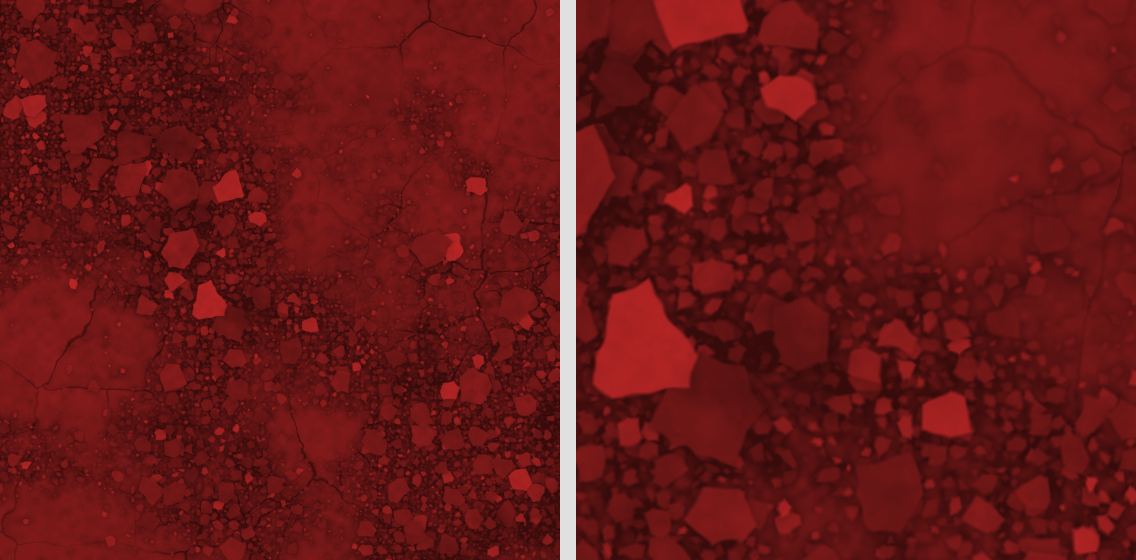
Left: the whole. Right: its middle third, enlarged.
Give the GLSL for this texture, as a WebGL 1 fragment shader.

```glsl
precision highp float;
// Dry red ground: cracked clay slabs crossed by a diagonal band of rubble and grit.

uniform vec2 u_resolution;

const vec3 CLAY_HUE = vec3(1.0, 0.2, 0.2);
const float SLAB_TONE = 0.482;
const float SOIL_TONE = 0.415;
const float GRAIN_TONE = 0.425;
const float GRAIN_GLOW = 0.27;      // extra tone of the rare pale grains
const float CRACK_DEPTH = 0.17;
const float CRACK_WIDTH = 0.0032;
const float EDGE_SOFTNESS = 0.0016;
const float SHADOW_REACH = 0.0035;
const float FINEST_GRAINS = 120.0;  // cells across the canvas
const float GRAIN_GROWTH = 1.8;     // size ratio between grain layers
const int GRAIN_LAYERS = 5;
const int GRAIN_SIDES = 6;
const float TAU = 6.28318;

float hash(vec2 p) {
  vec3 q = fract(p.xyx * 0.1031);
  q += dot(q, q.yzx + 33.33);
  return fract((q.x + q.y) * q.z);
}

vec2 hash2(vec2 p) {
  return vec2(hash(p), hash(p + 57.3));
}

float noise(vec2 p) {
  vec2 i = floor(p), f = fract(p);
  f = f * f * (3.0 - 2.0 * f);
  return mix(mix(hash(i), hash(i + vec2(1.0, 0.0)), f.x),
             mix(hash(i + vec2(0.0, 1.0)), hash(i + 1.0), f.x), f.y);
}

float fbm(vec2 p) {
  float sum = 0.0, weight = 0.5;
  for (int i = 0; i < 5; i++) {
    sum += weight * noise(p);
    p = mat2(1.6, 1.2, -1.2, 1.6) * p + 11.7;
    weight *= 0.5;
  }
  return sum / 0.97;
}

// Share of loose stones, highest along the falling diagonal
float rubble(vec2 uv) {
  float patches = 0.65 * noise(uv * 5.0 + 3.1) + 0.35 * noise(uv * 13.0 + 40.0);
  float band = 0.72 - 0.7 * abs(uv.x + uv.y - 1.0);
  return smoothstep(0.25, 0.8, band + 1.1 * (patches - 0.5));
}

// Cellular slabs: x = distance to the nearest joint, y = random slab value
vec2 slabs(vec2 uv, float scale) {
  vec2 p = uv * scale, base = floor(p);
  vec2 nearest = vec2(9.0), second = vec2(9.0);
  float id = 0.0;
  for (int y = -1; y <= 1; y++)
  for (int x = -1; x <= 1; x++) {
    vec2 cell = base + vec2(x, y);
    vec2 d = cell + hash2(cell + scale) - p;
    if (dot(d, d) < dot(nearest, nearest)) {
      second = nearest;
      nearest = d;
      id = hash(cell + 91.0);
    } else if (dot(d, d) < dot(second, second)) second = d;
  }
  return vec2(dot(0.5 * (nearest + second), normalize(second - nearest)) / scale, id);
}

float addCracks(float tone, vec2 uv, float scale, float strength) {
  vec2 slab = slabs(uv, scale);
  float width = CRACK_WIDTH * (0.4 + noise(uv * 23.0));
  float crack = 1.0 - smoothstep(0.0, width, slab.x);
  float halo = exp(-slab.x / 0.008);
  return tone + strength * (0.05 * (slab.y - 0.5) - CRACK_DEPTH * crack - 0.025 * halo);
}

// Signed distance to an irregular convex stone
float stone(vec2 q, float radius, vec2 seed) {
  float d = -9.0, turn = TAU * hash(seed + 5.5);
  for (int k = 0; k < GRAIN_SIDES; k++) {
    vec2 h = hash2(seed + 7.0 * float(k + 1));
    float a = turn + TAU * (float(k) + 0.7 * h.x) / float(GRAIN_SIDES);
    d = max(d, dot(q, vec2(cos(a), sin(a))) - radius * (0.7 + 0.5 * h.y));
  }
  return d;
}

float addGrains(float tone, vec2 uv, float scale, float density) {
  vec2 p = uv * scale, base = floor(p);
  for (int y = -1; y <= 1; y++)
  for (int x = -1; x <= 1; x++) {
    vec2 cell = base + vec2(x, y), seed = cell + scale;
    vec2 centre = cell + 0.2 + 0.6 * hash2(seed);
    if (hash(seed + 23.0) < density * (0.04 + rubble(centre / scale))) {
      vec2 look = hash2(seed + 131.0);
      float radius = mix(0.18, 0.42, hash(seed + 71.0));
      float d = stone(p - centre, radius, seed) / scale;
      float shade = GRAIN_TONE + 0.06 * look.x + GRAIN_GLOW * pow(look.y, 5.0);
      tone *= 1.0 - 0.16 * exp(-max(d, 0.0) / SHADOW_REACH);
      tone = mix(tone, shade, 0.92 * (1.0 - smoothstep(-EDGE_SOFTNESS, EDGE_SOFTNESS, d)));
    }
  }
  return tone;
}

void main() {
  vec2 uv = gl_FragCoord.xy / min(u_resolution.x, u_resolution.y);
  vec2 bend = vec2(fbm(uv * 12.0), fbm(uv * 12.0 + 70.0)) - 0.5;
  vec2 chip = vec2(noise(uv * 90.0), noise(uv * 90.0 + 30.0)) - 0.5;
  float loose = rubble(uv);
  float mottle = fbm(uv * 9.0 + 20.0);
  float fine = fbm(uv * 70.0);

  // Slabs, soil and joints
  float tone = mix(SLAB_TONE, SOIL_TONE, loose) + 0.1 * (mottle - 0.5);
  float open = smoothstep(0.35, 0.65, noise(uv * 5.0 + 60.0));
  vec2 bent = uv + 0.05 * bend + 0.003 * chip;
  tone = addCracks(tone, bent, 5.5, 0.25 + 0.75 * open);
  tone = addCracks(tone, bent, 13.0, (0.15 + 0.85 * open) * smoothstep(0.02, 0.5, loose));

  // Grit, then stones from small to large
  tone += loose * 0.2 * (noise(uv * 190.0) - 0.5);
  float scale = FINEST_GRAINS, density = 0.8;
  for (int i = 0; i < GRAIN_LAYERS; i++) {
    tone = addGrains(tone, uv + 0.004 * chip, scale, density);
    scale /= GRAIN_GROWTH;
    density *= 0.86;
  }

  // Surface wear and shaded hollows
  tone += 0.1 * (fine - 0.5);
  tone -= 0.09 * loose * smoothstep(0.5, 0.75, mottle);
  gl_FragColor = vec4(clamp(tone, 0.22, 0.8) * CLAY_HUE, 1.0);
}
```
